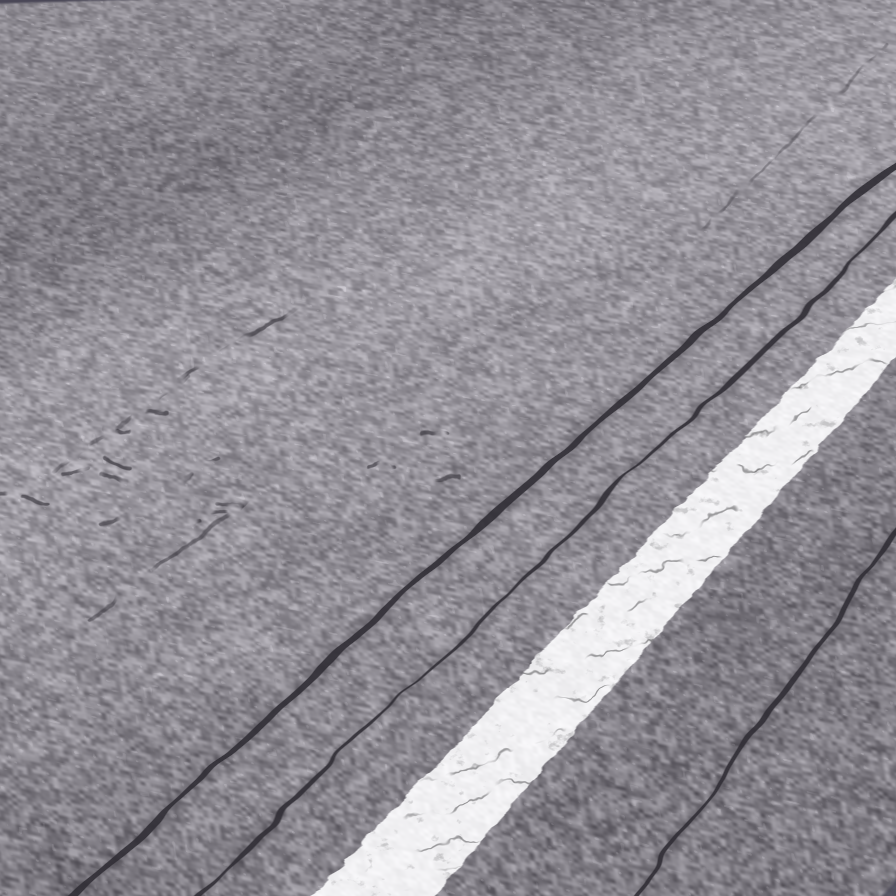
Reproduce this texture procedurally as a Shadertoy shader.

```glsl
// Worn asphalt crossed by a painted white stripe and long slanting cracks.
// Curves are x = a + b*y + c*y*y; value noise supplies the grain, the broad
// tonal bands, the ragged edges and the wear in the paint.
#define ASPHALT vec3(0.560, 0.548, 0.578)
#define PAINT vec3(0.945, 0.943, 0.952)
#define CRACK_TINT vec3(0.19, 0.18, 0.21)
#define GRAIN_AMOUNT 0.36
#define GRAIN_SCALE vec2(185.0, 265.0)
#define STRIPE_LEFT vec2(0.349, 0.943)
#define STRIPE_RIGHT vec2(0.484, 0.858)
#define BAND_SLOPE 0.46
#define EDGE_RAGGED 0.007
#define FLECK_COUNT 16

float hash(vec2 p) {
    vec3 q = fract(vec3(p.xyx) * 0.1031);
    q += dot(q, q.yzx + 33.33);
    return fract((q.x + q.y) * q.z);
}

float noise(vec2 p) {
    vec2 i = floor(p), f = fract(p);
    f = f * f * (3.0 - 2.0 * f);
    return mix(mix(hash(i), hash(i + vec2(1, 0)), f.x),
               mix(hash(i + vec2(0, 1)), hash(i + 1.0), f.x), f.y);
}

float fbm(vec2 p) {
    float sum = 0.0, weight = 0.5;
    for (int i = 0; i < 4; i++) {
        sum += weight * noise(p);
        p = mat2(1.6, 1.2, -1.2, 1.6) * p + 7.3;
        weight *= 0.5;
    }
    return sum / 0.9375;
}

float gauss(float x, float width) {
    return exp(-x * x / (width * width));
}

// Coverage of a thin line whose signed distance is d
float stroke(float d, float halfWidth, float blur) {
    return 1.0 - smoothstep(halfWidth - blur, halfWidth + blur, abs(d));
}

// Long crack along a gently bent curve, with jagged path and varying width
float crack(vec2 p, vec3 curve, float halfWidth, float blur) {
    float path = curve.x + p.y * (curve.y + curve.z * p.y);
    float seed = curve.x * 91.0;
    path += 0.013 * (noise(vec2(p.y * 17.0, seed)) - 0.5);
    path += 0.007 * (noise(vec2(p.y * 62.0, seed + 5.0)) - 0.5);
    float slope = curve.y + 2.0 * curve.z * p.y;
    float d = (p.x - path) / sqrt(1.0 + slope * slope);
    float w = halfWidth * (0.45 + 1.1 * noise(vec2(p.y * 38.0, seed + 9.0)));
    return stroke(d, w, blur) + 0.22 * gauss(d, halfWidth * 3.0);
}

// Short broken crack between two points
float hairline(vec2 p, vec2 a, vec2 b, float halfWidth, float blur) {
    p.y += 0.014 * (fbm(p * 38.0) - 0.5);
    vec2 ab = b - a;
    float t = clamp(dot(p - a, ab) / dot(ab, ab), 0.0, 1.0);
    float broken = smoothstep(0.3, 0.65, noise(p * 65.0));
    return stroke(length(p - a - ab * t), halfWidth, blur) * broken;
}

// Broad light and dark bands of the road surface
float roadTone(vec2 p) {
    float s = p.y - BAND_SLOPE * p.x;
    float tone = 0.055 * gauss(s - 0.44, 0.17) - 0.065 * gauss(s - 0.72, 0.10);
    tone -= 0.055 * gauss(length((p - vec2(0.02, 0.06)) * vec2(0.8, 1.0)), 0.16);
    tone -= 0.025 * smoothstep(0.2, -0.15, s);
    float shoulder = p.x - STRIPE_RIGHT.x - STRIPE_RIGHT.y * p.y;
    tone -= 0.04 * smoothstep(-0.02, 0.03, shoulder);
    return tone + 0.07 * (fbm(vec2(p.x * 4.0 + p.y, s * 13.0)) - 0.5);
}

void mainImage(out vec4 fragColor, in vec2 fragCoord) {
    vec2 p = fragCoord / iResolution.xy;
    float px = 1.0 / min(iResolution.x, iResolution.y);
    float blur = max(px * 0.8, 0.0012);

    // Grain becomes finer toward the top
    vec2 g = vec2(p.x + 0.15 * p.y, p.y * (0.85 + 0.3 * p.y) + 0.2 * p.x) * GRAIN_SCALE;
    float grain = 0.6 * noise(g) + 0.4 * noise(g * 0.53 + 31.0) - 0.5;
    float pebble = smoothstep(0.82, 0.98, noise(g * 0.8 + 70.0));
    vec3 color = ASPHALT + roadTone(p) + GRAIN_AMOUNT * grain * mix(1.0, 0.72, p.y) + 0.07 * pebble;

    // Faint cracks and scattered flecks in the worn lane
    float faint = 0.6 * hairline(p, vec2(0.20, 0.578), vec2(0.36, 0.676), 0.0022, blur);
    faint += 0.4 * hairline(p, vec2(0.06, 0.475), vec2(0.21, 0.58), 0.002, blur);
    faint += 0.5 * hairline(p, vec2(0.10, 0.31), vec2(0.30, 0.458), 0.002, blur);
    faint += 0.35 * hairline(p, vec2(0.78, 0.74), vec2(0.99, 0.95), 0.0015, blur);
    for (int i = 0; i < FLECK_COUNT; i++) {
        vec2 id = vec2(float(i), 3.7);
        vec2 c = vec2(0.52 * hash(id), 0.40 + 0.18 * hash(id + 11.0));
        vec2 arm = vec2(0.014, 0.012 * (hash(id + 23.0) - 0.5));
        faint += 0.6 * hairline(p, c - arm, c + arm, 0.0022, blur);
    }
    color = mix(color, CRACK_TINT, min(faint, 0.75));

    // Three long cracks
    float dark = crack(p, vec3(0.081, 1.07, 0.07), 0.0032, blur);
    dark = max(dark, 0.8 * crack(p, vec3(0.221, 1.005, 0.04), 0.0022, blur));
    dark = max(dark, 0.85 * crack(p, vec3(0.710, 0.70, 0.06), 0.0023, blur));
    color = mix(color, CRACK_TINT, min(dark, 0.92));

    // Painted stripe: ragged sides, broken transverse splits, light scuffs
    float ragged = EDGE_RAGGED * (fbm(vec2(p.x * 25.0, p.y * 95.0)) - 0.5) * 2.0;
    float leftSide = (p.x - STRIPE_LEFT.x - STRIPE_LEFT.y * p.y + ragged) * 0.73;
    float rightSide = (STRIPE_RIGHT.x + STRIPE_RIGHT.y * p.y - p.x + ragged * 0.7) * 0.76;
    float stripe = smoothstep(-blur, blur, min(leftSide, rightSide));
    float rows = p.y * 25.0 - p.x * 7.0 + 0.9 * fbm(p * 32.0);
    float split = stroke((fract(rows) - 0.5) / 25.0, 0.0013, blur);
    split *= smoothstep(0.42, 0.72, noise(p * 48.0 + 4.0));
    float scuff = smoothstep(0.66, 0.85, fbm(p * vec2(70.0, 95.0)));
    vec3 paint = PAINT + 0.07 * grain - 0.33 * split - 0.16 * scuff;
    color = mix(color, paint, stripe);

    // Dark verge at the upper left and the lower right corner
    float verge = smoothstep(-0.002, 0.002, p.y - 0.996 - 0.03 * p.x) * step(p.x, 0.16);
    float corner = smoothstep(-0.004, 0.004, p.x - p.y * 0.9 - 0.984 + 0.0 * p.y);
    color = mix(color, vec3(0.29, 0.28, 0.34), max(verge, 0.8 * corner));
    fragColor = vec4(clamp(color, 0.0, 1.0), 1.0);
}
```
